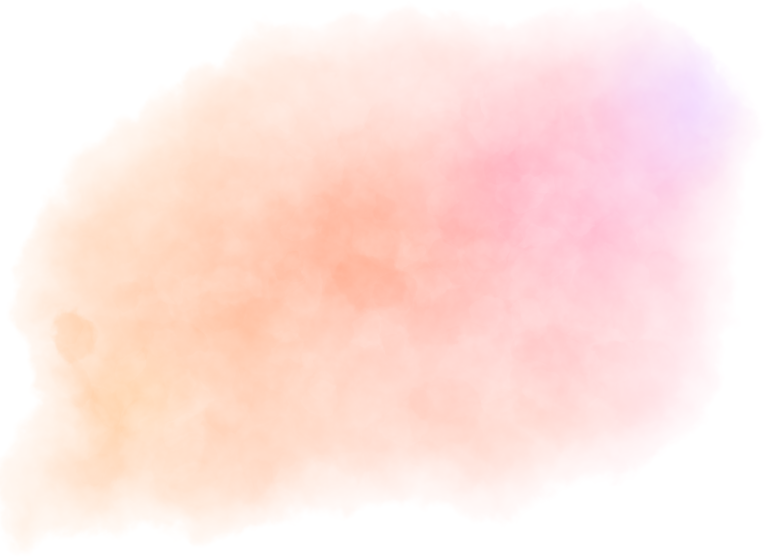
A Shadertoy shader for this background:

```glsl
// A soft watercolour cloud on white paper: peach at the left, coral and rose
// in the middle, lilac at the upper right. Noise-warped ellipses form the
// ragged outline and the pigment pools; scattered dabs add layered wash marks.
const vec3 PAPER = vec3(1.0);
const vec2 CANVAS = vec2(1.376, 1.0);   // working space, in canvas heights

float hash(vec2 p) {
    vec3 q = fract(vec3(p.xyx) * 0.1031);
    q += dot(q, q.yzx + 33.33);
    return fract((q.x + q.y) * q.z);
}

float noise(vec2 p) {
    vec2 cell = floor(p), f = fract(p);
    f = f * f * (3.0 - 2.0 * f);
    float low = mix(hash(cell), hash(cell + vec2(1, 0)), f.x);
    float high = mix(hash(cell + vec2(0, 1)), hash(cell + vec2(1, 1)), f.x);
    return mix(low, high, f.y);
}

// Fractal noise, roughly centred on zero.
float fbm(vec2 p) {
    float sum = 0.0, amp = 0.5;
    for (int i = 0; i < 5; i++) {
        sum += amp * (noise(p) - 0.5);
        p = mat2(1.6, 1.2, -1.2, 1.6) * p + 7.3;
        amp *= 0.55;
    }
    return sum;
}

vec2 warp(vec2 p, float scale, float amount) {
    return p + amount * vec2(fbm(p * scale + 3.1), fbm(p * scale + 41.7));
}

float ellipse(vec2 p, vec2 centre, vec2 radii) {
    return (length((p - centre) / radii) - 1.0) * min(radii.x, radii.y);
}

// Adds an ellipse to a distance field with a rounded join.
float join(float d, vec2 p, vec2 centre, vec2 radii) {
    float e = ellipse(p, centre, radii), k = 0.04;
    float h = max(k - abs(d - e), 0.0) / k;
    return min(d, e) - 0.25 * h * h * k;
}

// Signed distance to the whole cloud.
float cloud(vec2 p) {
    float d = ellipse(p, vec2(0.717, 0.552), vec2(0.59, 0.425));
    d = join(d, p, vec2(1.075, 0.731), vec2(0.275, 0.25));
    d = join(d, p, vec2(1.04, 0.427), vec2(0.27, 0.278));
    d = join(d, p, vec2(0.287, 0.47), vec2(0.25, 0.28));
    d = join(d, p, vec2(0.18, 0.29), vec2(0.12, 0.17));
    d = join(d, p, vec2(0.18, 0.17), vec2(0.16, 0.125));
    d = join(d, p, vec2(0.394, 0.18), vec2(0.233, 0.14));
    d = join(d, p, vec2(0.66, 0.22), vec2(0.22, 0.13));
    d = join(d, p, vec2(0.85, 0.20), vec2(0.16, 0.125));
    return join(d, p, vec2(0.05, 0.104), vec2(0.045, 0.08));
}

// Soft pool of pigment laid over the colour below.
vec3 pool(vec3 below, vec2 p, vec2 centre, vec2 radii, vec3 pigment, float strength) {
    vec2 q = (p - centre) / radii;
    return mix(below, pigment, strength * exp(-dot(q, q)));
}

// Overlapping round brush marks, one per grid cell, signed in strength.
float dabs(vec2 p, float scale) {
    vec2 g = p * scale, cell = floor(g);
    float sum = 0.0;
    for (int i = 0; i < 9; i++) {
        vec2 id = cell + vec2(i % 3 - 1, i / 3 - 1);
        vec2 centre = id + vec2(hash(id + 11.0), hash(id + 57.0));
        float radius = mix(0.4, 0.85, hash(id + 91.0));
        float disc = 1.0 - smoothstep(radius - 0.1, radius, length(g - centre));
        sum += disc * (hash(id + 23.0) - 0.5);
    }
    return sum;
}

vec3 pigments(vec2 p) {
    // Pale base wash, peach to pink.
    vec3 c = mix(vec3(1.0, 0.915, 0.85), vec3(1.0, 0.93, 0.915), smoothstep(0.2, 0.75, p.x));
    c = mix(c, vec3(1.0, 0.93, 0.95), smoothstep(0.75, 1.2, p.x));
    // Peach and amber on the left and below.
    c = pool(c, p, vec2(0.46, 0.46), vec2(0.25, 0.25), vec3(1.0, 0.79, 0.67), 0.88);
    c = pool(c, p, vec2(0.50, 0.25), vec2(0.28, 0.12), vec3(1.0, 0.84, 0.75), 0.65);
    c = pool(c, p, vec2(0.86, 0.24), vec2(0.22, 0.09), vec3(1.0, 0.86, 0.81), 0.60);
    c = pool(c, p, vec2(0.20, 0.60), vec2(0.09, 0.09), vec3(1.0, 0.87, 0.78), 0.45);
    c = pool(c, p, vec2(0.16, 0.14), vec2(0.13, 0.07), vec3(1.0, 0.89, 0.81), 0.60);
    c = pool(c, p, vec2(0.23, 0.28), vec2(0.09, 0.09), vec3(1.0, 0.82, 0.65), 0.75);
    // Coral and rose through the middle.
    c = pool(c, p, vec2(0.80, 0.53), vec2(0.27, 0.25), vec3(1.0, 0.78, 0.745), 0.80);
    c = pool(c, p, vec2(0.62, 0.57), vec2(0.18, 0.12), vec3(1.0, 0.70, 0.59), 0.75);
    c = pool(c, p, vec2(1.02, 0.39), vec2(0.15, 0.11), vec3(1.0, 0.79, 0.79), 0.50);
    c = pool(c, p, vec2(0.97, 0.66), vec2(0.16, 0.18), vec3(1.0, 0.69, 0.76), 0.80);
    c = pool(c, p, vec2(1.09, 0.60), vec2(0.13, 0.14), vec3(1.0, 0.73, 0.83), 0.50);
    // Orchid and lilac at the upper right.
    c = pool(c, p, vec2(1.17, 0.73), vec2(0.13, 0.13), vec3(0.99, 0.84, 0.95), 0.65);
    return pool(c, p, vec2(1.25, 0.84), vec2(0.10, 0.12), vec3(0.94, 0.83, 1.0), 0.85);
}

void mainImage(out vec4 fragColor, in vec2 fragCoord) {
    vec2 p = fragCoord / iResolution.xy * CANVAS;
    vec2 frayed = warp(warp(p, 7.0, 0.05), 20.0, 0.05);
    vec3 paint = pigments(warp(p, 8.0, 0.07));
    // One dense round mark near the left edge.
    float spot = 1.0 - smoothstep(-0.01, 0.004, ellipse(frayed, vec2(0.13, 0.39), vec2(0.04, 0.045)));
    paint = mix(paint, vec3(1.0, 0.82, 0.68), 0.75 * spot);
    // Uneven pigment density from dabs and grain.
    float density = 1.0 + 0.17 * dabs(frayed, 9.0) + 0.12 * dabs(frayed + 5.0, 21.0);
    density += 0.30 * fbm(p * 9.0 + 20.0) + 0.22 * fbm(p * 36.0);
    paint = PAPER - (PAPER - paint) * density;
    // A thin film ends crisply at the outline; the body fades in behind it.
    float edge = cloud(frayed);
    float film = 1.0 - smoothstep(-0.014, 0.008, edge);
    float body = 1.0 - smoothstep(-0.10, 0.015, edge);
    fragColor = vec4(clamp(mix(PAPER, paint, mix(body, film, 0.25)), 0.0, 1.0), 1.0);
}
```
